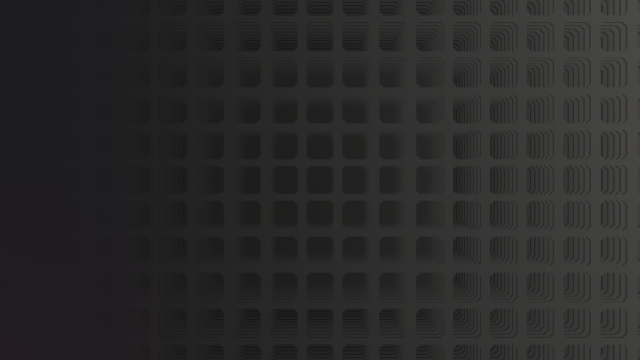
Reproduce this background procedurally as a WebGL 1 fragment shader.

```glsl
precision highp float;

// A dim lattice of chamfered square wells, seen straight on in perspective.
// Each well's visible wall depth is solved per pixel, then shaded, ribbed
// and laid over a gradient that runs from violet black to warm grey.

uniform vec2 u_resolution;

const vec2 PITCH = vec2(0.1025, 0.1);      // cell size, in canvas heights
const vec2 HALF_WELL = vec2(0.0405, 0.0425);
const float CHAMFER = 0.071;               // |x| + |y| limit of a well
const float KNOT_RADIUS = 0.019;           // bosses where the bars cross
const float WELL_DEPTH = 0.22;
const float RIB_COUNT = 10.0;

// Signed distance to the mouth of a well, negative inside it
float wellMouth(vec2 q) {
  vec2 a = abs(q);
  vec2 edge = a - HALF_WELL;
  float knot = KNOT_RADIUS - length(a - 0.5 * PITCH);
  float cut = (a.x + a.y - CHAMFER) * 0.7071;
  return max(max(edge.x, edge.y), max(knot, cut));
}

// Depth at which a ray drifting at this speed uses up its room
float wallDepth(float room, float speed) {
  return speed > 0.0001 ? max(room, 0.0) / speed : 100.0;
}

// x: depth of the surface seen (0 mouth, 1 floor), y: its lateral speed
vec2 traceWell(vec2 q, vec2 view) {
  vec2 speed = abs(view);
  vec2 a = q * sign(view);
  float zx = wallDepth(HALF_WELL.x - a.x, speed.x);
  float zy = wallDepth(HALF_WELL.y - a.y, speed.y);
  float corner = wallDepth(CHAMFER - a.x - a.y, speed.x + speed.y);
  float cross = speed.x - speed.y;
  float side = wallDepth(CHAMFER - (a.x - a.y) * sign(cross), abs(cross));
  float z = min(min(zx, zy), min(corner, side));
  return vec2(min(z / WELL_DEPTH, 1.0), zx < zy ? speed.x : speed.y);
}

// Thin dark ribs across the walls, only on steeply viewed wells
float wallRibs(float depth, float speed, float pixel) {
  float blur = pixel * RIB_COUNT / (WELL_DEPTH * max(speed, 0.05));
  float offset = abs(fract(depth * RIB_COUNT) - 0.5);
  float line = 1.0 - smoothstep(0.16 - 0.5 * blur, 0.16 + 0.5 * blur, offset);
  return line * smoothstep(0.27, 0.36, speed);
}

// Light rising to the right, strongest in the upper right
vec3 backdrop(vec2 uv) {
  float rise = pow(uv.x, 1.5);
  float light = 0.115 + 0.158 * rise * mix(0.86, 1.1, uv.y);
  vec3 grey = light * vec3(1.01, 1.0, 0.985);
  vec3 violet = mix(vec3(0.132, 0.107, 0.135), vec3(0.114, 0.110, 0.128),
                    smoothstep(0.0, 0.6, uv.y));
  return mix(violet, grey, smoothstep(0.0, 0.36, uv.x));
}

void main() {
  vec2 uv = gl_FragCoord.xy / u_resolution;
  float pixel = 1.0 / u_resolution.y;
  vec2 view = (gl_FragCoord.xy - 0.5 * u_resolution) * pixel;

  // Position inside the nearest cell
  vec2 q = view - floor(view / PITCH + 0.5) * PITCH;
  float inside = 1.0 - smoothstep(-pixel, pixel, wellMouth(q));

  // Deeper walls are darker, and ribs darken them further
  vec2 wall = traceWell(q, view);
  float shade = 0.27 * smoothstep(0.0, 1.0, wall.x);
  shade += 0.22 * wallRibs(wall.x, wall.y, pixel);

  // The lattice sinks into the dark at the left
  float contrast = smoothstep(0.06, 0.44, uv.x);
  vec3 color = backdrop(uv) * (1.0 - shade * inside * contrast);
  gl_FragColor = vec4(color, 1.0);
}
```
